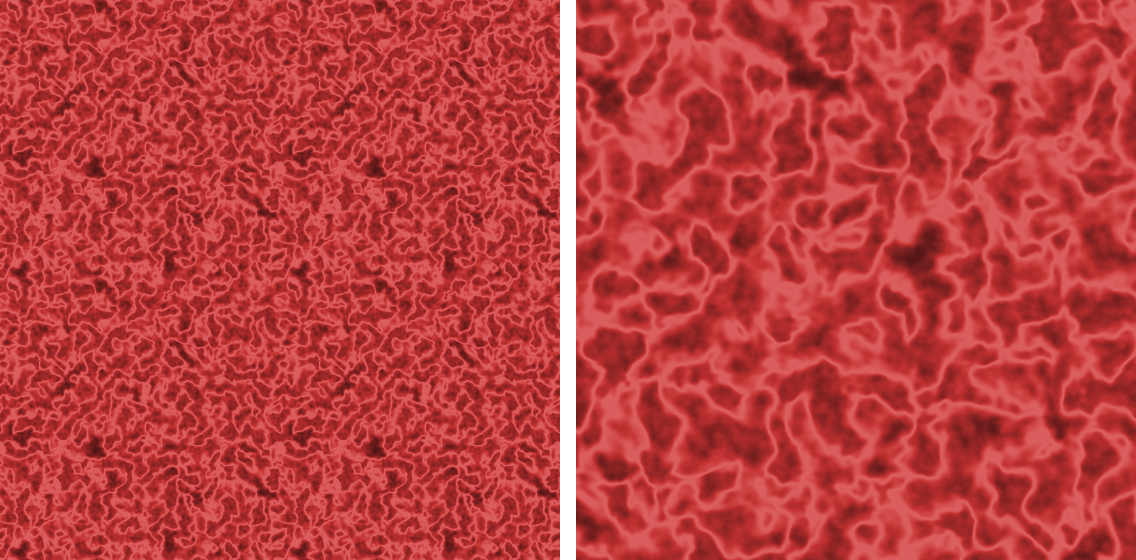
Left, the full canvas; right, a detail of the centre.
A three.js fragment shader for this texture:

```glsl
varying vec2 vUv;

float hash(vec2 p) {
  return fract(sin(dot(p, vec2(127.1, 311.7))) * 43758.5453);
}

// Slope contribution of one lattice corner, wrapped to the period
float corner(vec2 cell, vec2 offset, float period, float seed) {
  float angle = 6.28318 * hash(mod(cell, period) + seed);
  return dot(vec2(cos(angle), sin(angle)), offset);
}

// Gradient noise that repeats once per unit square
float noise(vec2 p, float period, float seed) {
  p *= period;
  vec2 i = floor(p);
  vec2 f = p - i;
  vec2 u = f * f * f * (f * (f * 6.0 - 15.0) + 10.0);
  vec2 e = vec2(1.0, 0.0);
  float bottom = mix(corner(i, f, period, seed),
                     corner(i + e.xy, f - e.xy, period, seed), u.x);
  float top = mix(corner(i + e.yx, f - e.yx, period, seed),
                  corner(i + e.xx, f - e.xx, period, seed), u.x);
  return mix(bottom, top, u.y);
}

float fbm(vec2 p, float period, float seed) {
  float sum = 0.0;
  float gain = 1.0;
  for (int k = 0; k < 3; k++) {
    sum += gain * noise(p, period, seed);
    period *= 2.0;
    seed += 17.3;
    gain *= 0.38;
  }
  return sum;
}

void main() {
  // Two repeats across and two down
  vec2 p = fract(vUv * 2.0);

  // Bend the field so the cells become irregular
  vec2 warp = vec2(noise(p, 12.0, 3.7), noise(p, 12.0, 41.2));
  float field = fbm(p + 0.02 * warp, 19.0, 8.4) - 0.05;

  // Thin bright vein along the contour, steep inside the cells and soft outside
  float veinDist = sqrt(field * field + 0.0002);
  float inside = 0.4 + 0.62 * exp(-pow(veinDist * 7.5, 1.5));
  float outside = 0.3 + 0.72 * exp(-4.2 * veinDist);
  float tone = mix(outside, inside, smoothstep(-0.02, 0.02, field));

  // Faint dark patches outside the cells, fine grain in every hollow
  float hollow = 1.0 - smoothstep(0.45, 0.95, tone);
  float patches = smoothstep(0.0, 0.5, fbm(p, 7.0, 63.1));
  float grain = fbm(p, 60.0, 29.5);
  tone -= 0.22 * patches * hollow * smoothstep(0.05, -0.3, field);
  tone += (0.05 + 0.2 * hollow) * grain;

  // Ramp from maroon through crimson to rose
  vec3 maroon = vec3(0.3, 0.08, 0.08);
  vec3 crimson = vec3(0.77, 0.19, 0.19);
  vec3 rose = vec3(0.86, 0.37, 0.37);
  vec3 color = mix(maroon, crimson, smoothstep(-0.05, 0.72, tone));
  color = mix(color, rose, smoothstep(0.55, 0.98, tone));

  gl_FragColor = vec4(color, 1.0);
}
```
